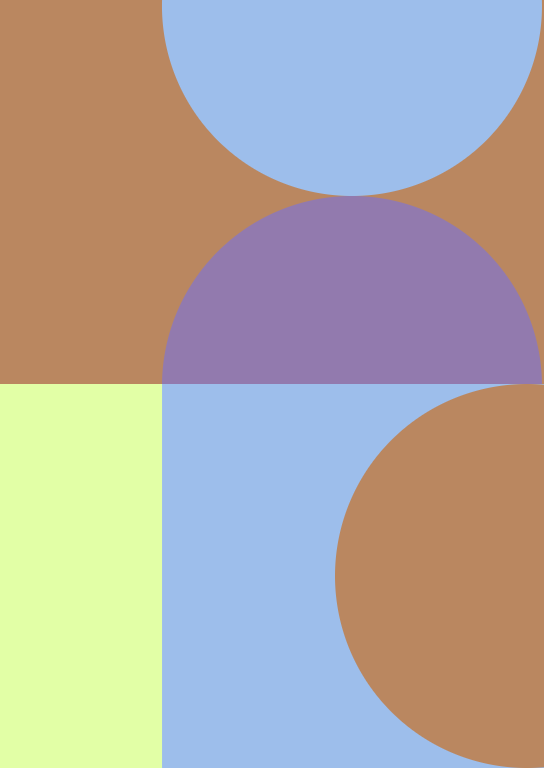
Reproduce this background procedurally as a Shadertoy shader.

```glsl
const vec3 BROWN  = vec3(0.729, 0.529, 0.376);
const vec3 BLUE   = vec3(0.616, 0.745, 0.922);
const vec3 LIME   = vec3(0.886, 1.000, 0.651);
const vec3 PURPLE = vec3(0.573, 0.478, 0.682);

// Lengths are fractions of the canvas height
const float COLUMN_X = 0.211;
const float HORIZON_Y = 0.5;
const float ARCH_RADIUS = 0.2474;
const vec2 BOWL_CENTER = vec2(0.4583, 0.9922);
const vec2 DOME_CENTER = vec2(0.4583, 0.4974);
const float DISC_RADIUS = 0.25;
const vec2 DISC_CENTER = vec2(0.6862, 0.25);

// Coverage of the negative side of a signed distance, softened over one pixel
float coverage(float dist) {
    return clamp(0.5 - dist * iResolution.y, 0.0, 1.0);
}

float circle(vec2 p, vec2 center, float radius) {
    return coverage(length(p - center) - radius);
}

void mainImage(out vec4 fragColor, in vec2 fragCoord) {
    vec2 p = fragCoord / iResolution.y;

    // Upper half: hanging bowl over a rising dome
    vec3 upper = mix(BROWN, BLUE, circle(p, BOWL_CENTER, ARCH_RADIUS));
    upper = mix(upper, PURPLE, circle(p, DOME_CENTER, ARCH_RADIUS));

    // Lower half: lime column beside a panel with a cropped disc
    vec3 lower = mix(BLUE, LIME, coverage(p.x - COLUMN_X));
    lower = mix(lower, BROWN, circle(p, DISC_CENTER, DISC_RADIUS));

    vec3 color = mix(upper, lower, coverage(p.y - HORIZON_Y));
    fragColor = vec4(color, 1.0);
}
```
